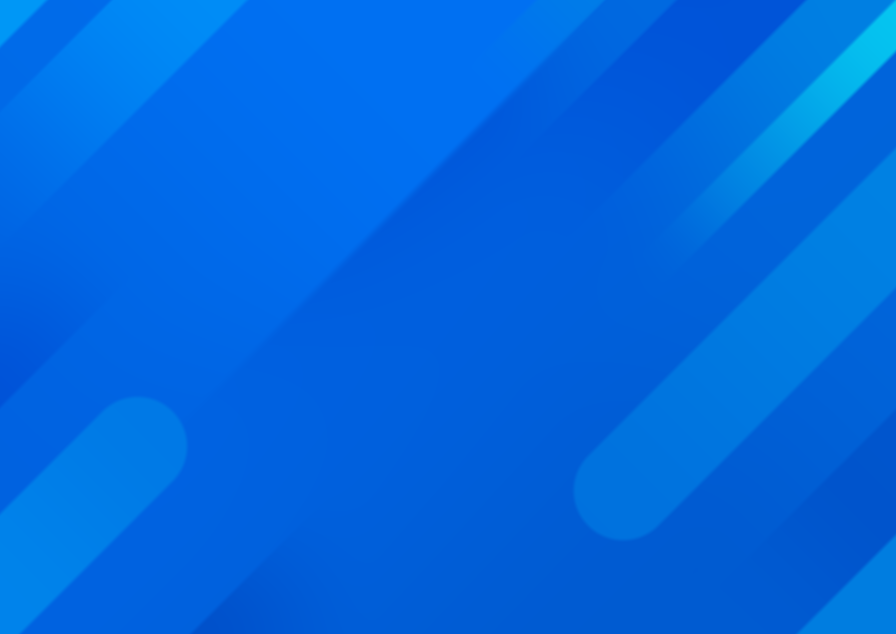
A WebGL 1 fragment shader for this background:

```glsl
precision highp float;

uniform vec2 u_resolution;

const vec3 AZURE = vec3(0.0, 0.44, 0.95);
const vec3 ROYAL = vec3(0.0, 0.385, 0.88);
const vec3 DEEP = vec3(0.0, 0.355, 0.82);
const vec3 SHADE = vec3(0.0, 0.31, 0.84);
const vec3 NAVY = vec3(0.0, 0.295, 0.77);
const vec3 SKY = vec3(0.0, 0.57, 0.97);
const vec3 TEAL = vec3(0.0, 0.51, 0.89);
const vec3 CYAN = vec3(0.02, 0.77, 0.94);

// Smooth step across an edge, with a blur half-width
float edge(float at, float v, float blur) {
  return smoothstep(at - blur, at + blur, v);
}

// Diagonal stripe between two edges
float band(float from, float to, float v, float blur) {
  return edge(from, v, blur) * (1.0 - edge(to, v, blur));
}

// Distance to a round-ended bar that runs endlessly along dir
float barDistance(vec2 p, vec2 tip, vec2 dir, float radius) {
  vec2 q = p - tip;
  return length(q - dir * max(dot(q, dir), 0.0)) - radius;
}

float bar(vec2 p, vec2 tip, vec2 dir, float radius, float blur) {
  return 1.0 - edge(0.0, barDistance(p, tip, dir, radius), blur);
}

// Blue base: bright upper left panel, deeper lower right field
vec3 backdrop(float across, float along, float blur) {
  vec3 panel = mix(ROYAL, AZURE, smoothstep(-0.75, 0.6, along));
  vec3 field = mix(ROYAL, DEEP, smoothstep(1.0, 2.0, across));
  float light = smoothstep(0.2, 1.0, along) * smoothstep(1.25, 1.5, across);
  field = mix(field, vec3(0.0, 0.4, 0.86), 0.85 * light);

  // The panel meets the field crisply above, softly below
  float crisp = smoothstep(-0.6, 0.2, along);
  float cover = 1.0 - mix(smoothstep(0.7, 1.2, across), edge(0.956, across, 2.0 * blur), crisp);
  vec3 color = mix(field, panel, cover);

  // Soft shadow beside the panel and at the top
  float shadow = edge(0.956, across, 2.0 * blur) * exp(-5.0 * max(across - 0.956, 0.0));
  color = mix(color, SHADE, 0.55 * shadow * smoothstep(-0.6, 0.6, along));
  float topShadow = band(1.066, 1.272, across, blur) * smoothstep(0.45, 1.15, along);
  return mix(color, SHADE, 0.7 * topShadow);
}

void main() {
  vec2 p = gl_FragCoord.xy / u_resolution.y;
  float blur = 0.006;
  float across = p.x - p.y + 1.0;
  float along = p.x + p.y - 1.0;
  vec2 upRight = vec2(0.70711);

  vec3 color = backdrop(across, along, blur);

  // Dark fades beside the lower stripes
  float leftDark = (1.0 - edge(0.643, across, blur)) * smoothstep(0.25, 0.6, across);
  color = mix(color, SHADE, 0.85 * leftDark * (1.0 - smoothstep(-0.68, -0.2, along)));
  float bottomDark = edge(1.301, across, blur) * (1.0 - smoothstep(0.3, 0.6, p.x));
  color = mix(color, NAVY, 0.75 * bottomDark * (1.0 - smoothstep(0.0, 0.27, p.y)));
  float cornerDark = edge(2.059, across, blur) * smoothstep(0.2, 0.6, along);
  color = mix(color, NAVY, 0.55 * cornerDark);

  // Fading stripes, upper left to upper right
  color = mix(color, SKY, 0.85 * band(0.175, 0.39, across, blur) * smoothstep(-0.45, 0.38, along));
  color = mix(color, vec3(0.0, 0.42, 0.91), 0.7 * band(0.074, 0.175, across, blur));
  color = mix(color, vec3(0.0, 0.61, 0.97), 0.9 * (1.0 - edge(0.074, across, blur)));
  color = mix(color, TEAL, 0.7 * band(0.846, 0.956, across, blur) * smoothstep(0.6, 1.0, along));
  color = mix(color, vec3(0.0, 0.41, 0.88), band(0.956, 1.066, across, blur) * smoothstep(0.55, 1.0, along));
  color = mix(color, TEAL, 0.9 * band(1.272, 1.412, across, blur) * smoothstep(0.55, 1.3, along));
  color = mix(color, TEAL, 0.5 * band(1.412, 1.494, across, blur) * smoothstep(0.56, 0.9, along));
  color = mix(color, CYAN, band(1.412, 1.494, across, blur) * smoothstep(0.65, 1.42, along));

  // Round-ended bars
  vec3 rightFill = mix(vec3(0.0, 0.445, 0.87), vec3(0.0, 0.505, 0.89), smoothstep(0.1, 1.15, along));
  color = mix(color, rightFill, bar(p, vec2(0.983, 0.226), upRight, 0.078, 0.7 * blur));
  vec3 leftFill = mix(vec3(0.0, 0.515, 0.92), vec3(0.0, 0.475, 0.90), smoothstep(-0.95, -0.4, along));
  color = mix(color, leftFill, bar(p, vec2(0.217, 0.296), -upRight, 0.078, 0.7 * blur));

  // Bright lower right corner
  color = mix(color, vec3(0.0, 0.49, 0.88), edge(2.257, across, blur));

  gl_FragColor = vec4(color, 1.0);
}
```
